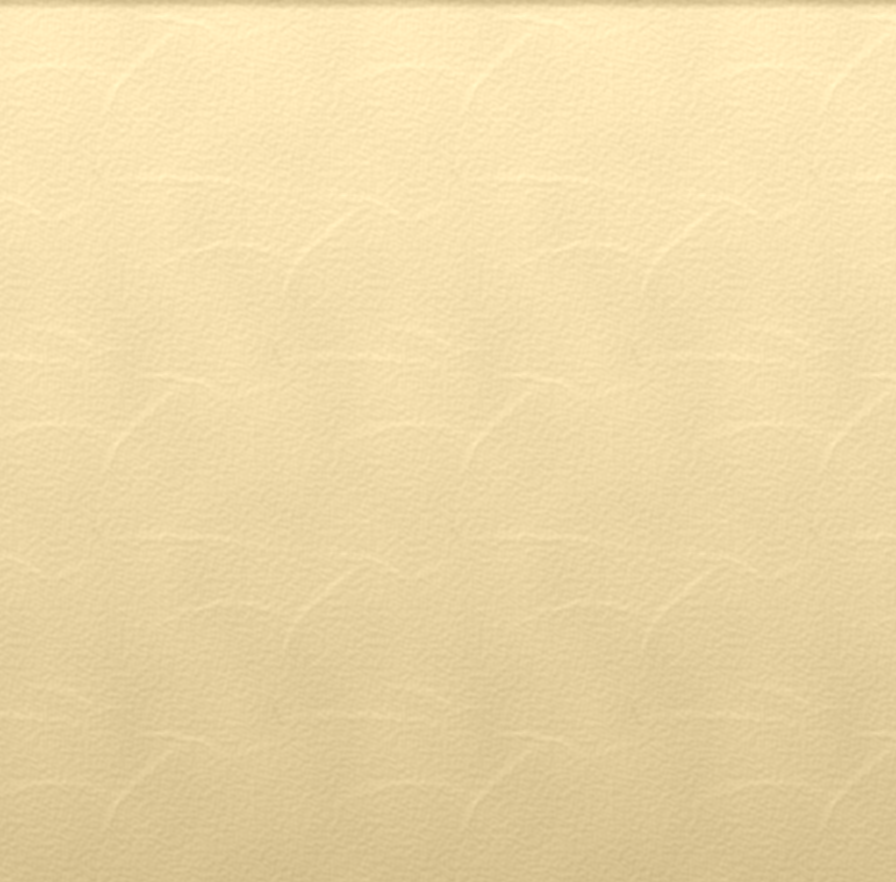
Write a Shadertoy shader that draws this texture.

```glsl
// Warm cream trowelled plaster: curved ridges repeat in half-shifted rows,
// 2.5 columns by about 5 rows, over a wrapping gradient-noise grain.
// A height field is lit from above, then toned by a top-to-bottom fade.

vec2 gradientAt(vec2 cell) {
    vec3 h = fract(cell.xyx * vec3(0.1031, 0.1030, 0.0973));
    h += dot(h, h.yzx + 33.33);
    float angle = 6.2832 * fract((h.x + h.y) * h.z);
    return vec2(cos(angle), sin(angle));
}

// Gradient noise that wraps every 2 units of p
float noise(vec2 p, vec2 frequency) {
    vec2 period = 2.0 * frequency;
    p *= frequency;
    vec2 i = floor(p), f = p - i;
    vec2 u = f * f * f * (f * (f * 6.0 - 15.0) + 10.0);
    vec2 e = vec2(0.0, 1.0);
    float a = dot(gradientAt(mod(i, period)), f);
    float b = dot(gradientAt(mod(i + e.yx, period)), f - e.yx);
    float c = dot(gradientAt(mod(i + e.xy, period)), f - e.xy);
    float d = dot(gradientAt(mod(i + e.yy, period)), f - e.yy);
    return mix(mix(a, b, u.x), mix(c, d, u.x), u.y);
}

float segmentDistance(vec2 p, vec2 a, vec2 b) {
    vec2 ab = b - a;
    return length(p - a - ab * clamp(dot(p - a, ab) / dot(ab, ab), 0.0, 1.0));
}

// Soft ridge along a quadratic curve, tapering at both ends
float ridge(vec2 p, vec2 a, vec2 control, vec2 b, float width) {
    float height = 0.0;
    vec2 from = a;
    for (int i = 1; i <= 10; i++) {
        float t = float(i) / 10.0;
        vec2 to = mix(mix(a, control, t), mix(control, b, t), t);
        float d = segmentDistance(p, from, to) / width;
        float taper = sqrt(sin(3.1416 * (t - 0.05)));
        height = max(height, taper * exp(-d * d));
        from = to;
    }
    return height;
}

// Trowel marks of one repeat; each row moves by half a column
float trowelMarks(vec2 p) {
    p += 0.016 * vec2(noise(p, vec2(9.0)), noise(p + 0.37, vec2(11.0)));
    float row = floor(p.y - 0.085);
    vec2 q = vec2(mod(p.x - row + 0.2, 2.0) - 0.2, p.y - row);

    // Sweeping arcs
    float h = ridge(q, vec2(0.58, 0.64), vec2(0.67, 0.375), vec2(1.08, 0.13), 0.024);
    h = max(h, 0.8 * ridge(q, vec2(-0.13, 0.50), vec2(0.235, 0.275), vec2(0.66, 0.45), 0.021));
    h = max(h, 0.9 * ridge(q, vec2(0.78, 0.11), vec2(1.125, 0.075), vec2(1.29, 0.26), 0.021));
    h = max(h, 0.5 * ridge(q, vec2(1.28, 0.26), vec2(1.36, 0.18), vec2(1.56, 0.15), 0.018));

    // Long seam between rows
    h = max(h, 0.8 * ridge(q, vec2(0.58, 1.02), vec2(1.05, 0.96), vec2(1.48, 1.06), 0.024));

    // Extra forked mark on every second row
    float odd = mod(row, 2.0);
    h = max(h, 0.8 * odd * ridge(q, vec2(1.18, 0.85), vec2(1.40, 0.825), vec2(1.54, 0.98), 0.020));
    h = max(h, 0.6 * odd * ridge(q, vec2(1.53, 0.99), vec2(1.60, 0.93), vec2(1.72, 0.96), 0.018));

    // Notch at the seam's start
    float notch = segmentDistance(q, vec2(0.53, 0.96), vec2(0.58, 1.04)) / 0.014;
    h -= 0.9 * exp(-notch * notch);

    // Fine diagonal scratches below the steep arc
    vec2 s = mat2(0.707, -0.707, 0.707, 0.707) * (q - vec2(0.70, 0.69));
    float patchMask = exp(-dot(s * vec2(9.0, 18.0), s * vec2(9.0, 18.0)));
    return h - 0.35 * patchMask * (0.5 + 0.5 * cos(s.y * 190.0));
}

float surfaceHeight(vec2 p) {
    float grain = noise(p, vec2(25.0, 33.0)) + 0.5 * noise(p, vec2(47.0, 55.0));
    return 0.032 * grain + 0.03 * trowelMarks(p);
}

void mainImage(out vec4 fragColor, in vec2 fragCoord) {
    // Five half-columns across, y measured downward from the top
    vec2 p = 5.0 * vec2(fragCoord.x, iResolution.y - fragCoord.y) / iResolution.x;
    float down = 1.0 - fragCoord.y / iResolution.y;

    // Vertical fade and thin shadow at the top edge
    vec3 plaster = vec3(1.0, 0.917, 0.727) - (0.10 * down + 0.06 * down * down);
    plaster -= 0.16 * (1.0 - smoothstep(0.0, 0.012, down));

    // Relief lighting, raised highlights and broad stains
    vec2 toLight = vec2(0.005, 0.010);
    float light = surfaceHeight(p + toLight) - surfaceHeight(p - toLight);
    light += 0.022 * trowelMarks(p);
    float stain = noise(p, vec2(2.0, 1.5)) + 0.5 * noise(p, vec2(5.0, 4.0));

    vec3 color = plaster + light + stain * vec3(0.022, 0.020, 0.018);
    fragColor = vec4(clamp(color, 0.0, 1.0), 1.0);
}
```
